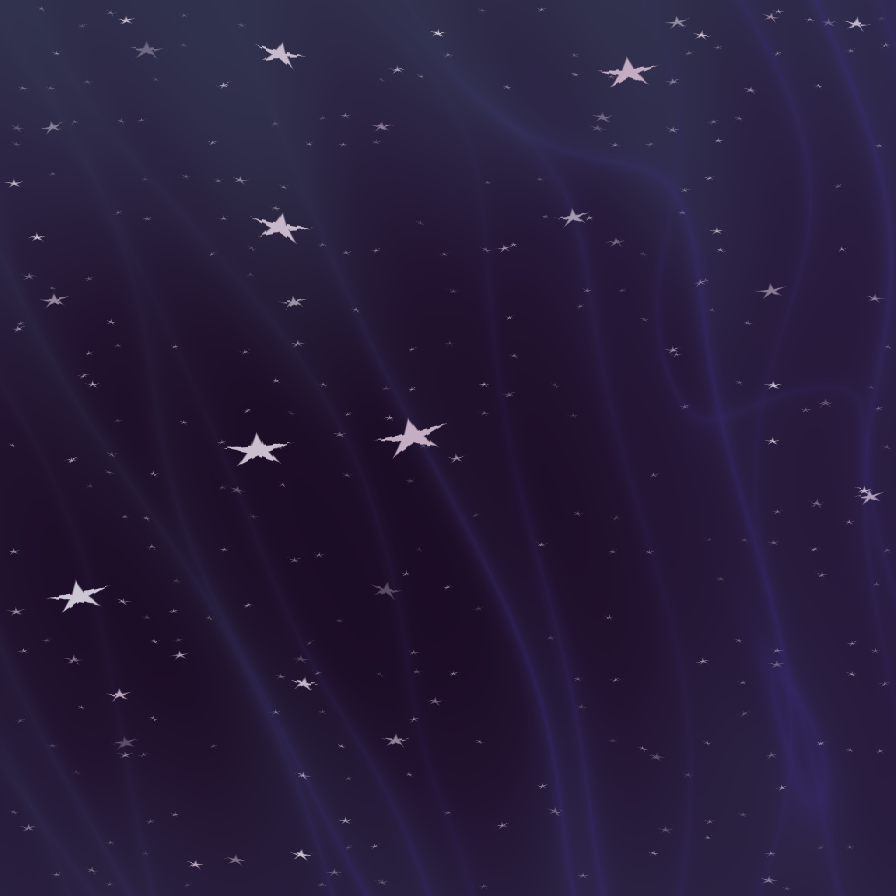
Reproduce this background procedurally as a WebGL 2 fragment shader.

```glsl
#version 300 es
precision highp float;
// Night sky with folded aurora veils and scattered flattened stars.
// Veils glow along zero contours of layered sines; stars are five-pointed
// distance functions, jittered in the cells of several hashed grids.

uniform vec2 u_resolution;
out vec4 fragColor;

const float TAU = 6.2832;

// Sky and veil colours
const vec3 DEEP   = vec3(0.108, 0.045, 0.142);
const vec3 PURPLE = vec3(0.155, 0.098, 0.230);
const vec3 SLATE  = vec3(0.200, 0.220, 0.320);
const vec3 VIOLET = vec3(0.225, 0.165, 0.480);
const vec3 STAR_PINK  = vec3(0.80, 0.70, 0.79);
const vec3 STAR_WHITE = vec3(0.84, 0.83, 0.88);

// Veils
const int   VEIL_LAYERS = 4;
const float VEIL_FREQ   = 10.0;
const float CORE_WIDTH  = 0.006;
const float SHARP_SIDE  = 0.018;
const float SOFT_SIDE   = 0.060;
const float HALO_GAIN   = 0.34;
const float CORE_GAIN   = 0.34;

// Stars, from large to tiny: grid cells, share of filled cells, half width
const int   STAR_LAYERS = 4;
const float STAR_CELLS[4]  = float[4](5.0, 10.0, 17.0, 27.0);
const float STAR_FILL[4]   = float[4](0.22, 0.20, 0.20, 0.32);
const float STAR_RADIUS[4] = float[4](0.044, 0.019, 0.0085, 0.0036);
const float STAR_FLATNESS  = 0.48;
const float STAR_INNER     = 0.32;
const float EDGE_RAGGED    = 0.0022;
const float RAGGED_COLUMNS = 256.0;

float hash(vec2 p) {
    vec3 q = fract(vec3(p.xyx) * 0.1031);
    q += dot(q, q.yzx + 33.33);
    return fract((q.x + q.y) * q.z);
}

// Smooth field whose zero contours are the folds of one veil
float veilField(vec2 p, float seed) {
    float right = smoothstep(0.35, 0.9, p.x);
    float u = p.x + p.y * mix(0.42, 0.14, smoothstep(0.0, 1.0, p.x));
    u += 0.022 * sin(p.y * 6.0 + seed * 2.0) + 0.05 * p.y * p.y;
    float main = sin(u * VEIL_FREQ + 0.3 * sin(p.y * 5.0 - seed) + seed * 2.3);
    float fold = sin(u * 17.0 - p.y * 3.0 + seed * 3.7 + 0.8 * sin(p.y * 9.0 + p.x * 4.0));
    return main + mix(0.12, 0.85, right) * fold;
}

// Signed distance to a unit star with one tip pointing up
float starDistance(vec2 p) {
    float sector = TAU / 5.0;
    float a = abs(mod(atan(p.x, p.y) + 0.5 * sector, sector) - 0.5 * sector);
    vec2 folded = length(p) * vec2(cos(a), sin(a));
    vec2 tip = vec2(1.0, 0.0);
    vec2 side = STAR_INNER * vec2(cos(0.5 * sector), sin(0.5 * sector)) - tip;
    return dot(folded - tip, normalize(vec2(side.y, -side.x)));
}

vec3 skyColor(vec2 p) {
    // Dark hollow left of the centre, pale haze toward the upper left
    float hollow = length((p - vec2(0.34, 0.40)) * vec2(0.9, 1.1));
    vec3 color = mix(DEEP, PURPLE, smoothstep(0.12, 0.62, hollow));
    float drift = 0.08 * sin(p.x * 13.0 + p.y * 5.0) + 0.05 * sin(p.x * 27.0 + p.y * 8.0);
    float haze = smoothstep(0.50, 1.05, p.y - 0.18 * p.x + drift);
    haze += 0.25 * smoothstep(0.25, 0.0, p.y + drift);
    return mix(color, SLATE, 0.75 * haze);
}

vec3 addVeils(vec3 color, vec2 p) {
    float height = mix(0.55, 1.35, smoothstep(0.3, 1.0, p.y));
    float cool = smoothstep(0.0, 0.8, p.x - 0.5 * (p.y - 0.5));
    for (int i = 0; i < VEIL_LAYERS; i++) {
        float seed = float(i) * 1.9 + 0.7;
        float f = veilField(p, seed);
        float slope = length(vec2(dFdx(f), dFdy(f))) * u_resolution.y;
        float dist = abs(f) / max(slope, 6.0);
        float halo = exp(-dist / (f > 0.0 ? SOFT_SIDE : SHARP_SIDE));
        float core = exp(-dist / CORE_WIDTH);
        float fade = 0.55 + 0.45 * sin(p.y * 4.0 + p.x * 3.0 + seed * 2.0);
        color = mix(color, mix(SLATE, VIOLET, 0.25 * cool),
                    HALO_GAIN * halo * fade * height);
        color = mix(color, mix(SLATE, VIOLET, 0.2 + 0.8 * cool),
                    CORE_GAIN * core * (0.35 + 0.9 * fade * cool));
    }
    return color;
}

vec3 addStars(vec3 color, vec2 p) {
    float pixel = 1.0 / u_resolution.y;
    float ragged = EDGE_RAGGED * (hash(vec2(floor(p.x * RAGGED_COLUMNS), 3.0)) - 0.5);
    for (int i = 0; i < STAR_LAYERS; i++) {
        vec2 cell = floor(p * STAR_CELLS[i]);
        vec2 key = cell + float(i) * 41.0 + 7.0;
        float filled = step(hash(key), STAR_FILL[i]);
        vec2 jitter = vec2(hash(key + 11.3), hash(key + 23.7));
        vec2 center = (cell + 0.23 + 0.54 * jitter) / STAR_CELLS[i];
        float radius = STAR_RADIUS[i] * mix(0.55, 1.0, hash(key + 5.1));
        float tilt = 0.5 * (hash(key + 31.9) - 0.5);
        vec2 d = p - center + vec2(0.0, ragged);
        d = mat2(cos(tilt), sin(tilt), -sin(tilt), cos(tilt)) * d;
        float dist = starDistance(d / (radius * vec2(1.0, STAR_FLATNESS)));
        float cover = smoothstep(0.7 * pixel, -0.7 * pixel, dist * radius * STAR_FLATNESS);
        float light = i == 0 ? 0.95 : mix(0.3, 1.0, hash(key + 47.3));
        vec3 tint = mix(STAR_PINK, STAR_WHITE, hash(key + 59.1));
        color = mix(color, tint, cover * light * filled);
    }
    return color;
}

void main() {
    vec2 p = gl_FragCoord.xy / u_resolution.y;
    vec3 color = addVeils(skyColor(p), p);
    fragColor = vec4(addStars(color, p), 1.0);
}
```
